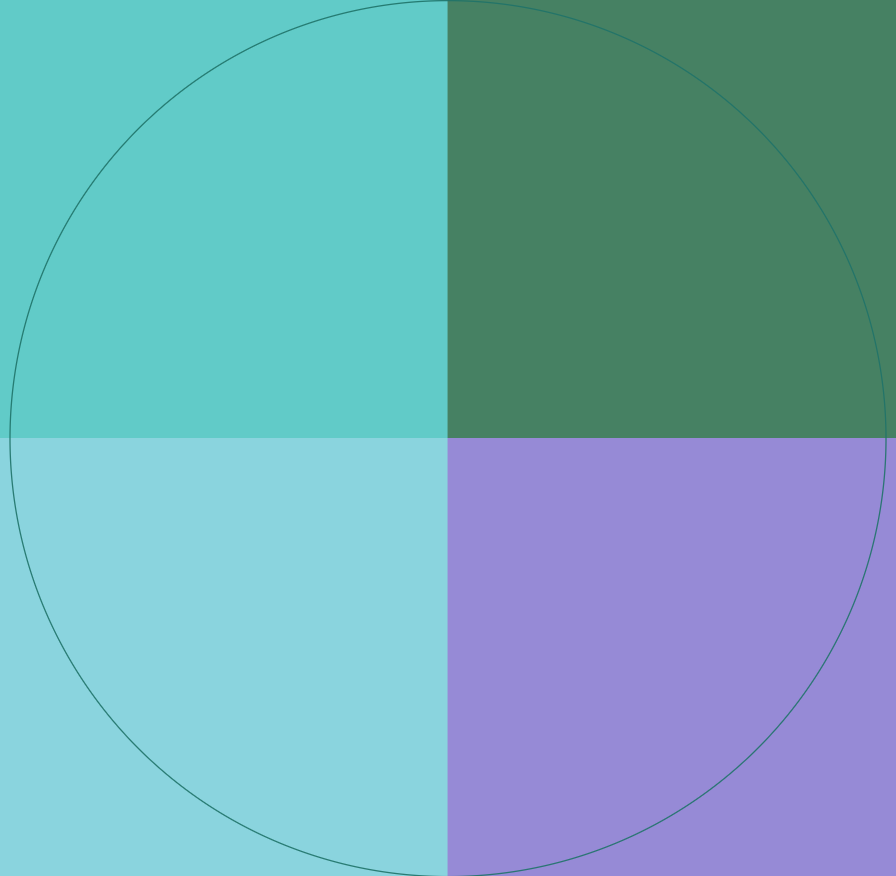
Write a Shadertoy shader that draws this background.

```glsl
const vec3 TEAL = vec3(0.380, 0.795, 0.785);
const vec3 GREEN = vec3(0.275, 0.505, 0.390);
const vec3 SKY = vec3(0.540, 0.830, 0.870);
const vec3 VIOLET = vec3(0.590, 0.540, 0.840);
const vec3 RING_COLOR = vec3(0.120, 0.450, 0.410);

const vec2 SPLIT = vec2(0.4995, 0.5);      // quadrant corner, fraction of canvas
const vec2 RING_CENTER = vec2(0.5, 0.4993); // fraction of canvas
const float RING_RADIUS = 0.5;             // in canvas heights
const float RING_WIDTH = 0.0015;           // in canvas heights
const float RING_OPACITY = 0.9;

// Coverage of the positive side of an edge, softened over one pixel
float coverage(float dist, float pixel) {
    return clamp(dist / pixel + 0.5, 0.0, 1.0);
}

vec3 quadrants(vec2 p, vec2 corner, float pixel) {
    float right = coverage(p.x - corner.x, pixel);
    float upper = coverage(p.y - corner.y, pixel);
    return mix(mix(SKY, VIOLET, right), mix(TEAL, GREEN, right), upper);
}

// Thin outline, integrated across the pixel so that its weight is constant
float ring(vec2 p, float pixel) {
    float dist = length(p) - RING_RADIUS;
    float halfWidth = 0.5 * RING_WIDTH;
    return coverage(dist + halfWidth, pixel) - coverage(dist - halfWidth, pixel);
}

void mainImage(out vec4 fragColor, in vec2 fragCoord) {
    float pixel = 1.0 / iResolution.y;
    vec2 canvas = iResolution.xy * pixel;
    vec2 p = fragCoord * pixel;

    vec3 color = quadrants(p, SPLIT * canvas, pixel);
    color = mix(color, RING_COLOR, RING_OPACITY * ring(p - RING_CENTER * canvas, pixel));
    fragColor = vec4(color, 1.0);
}
```
